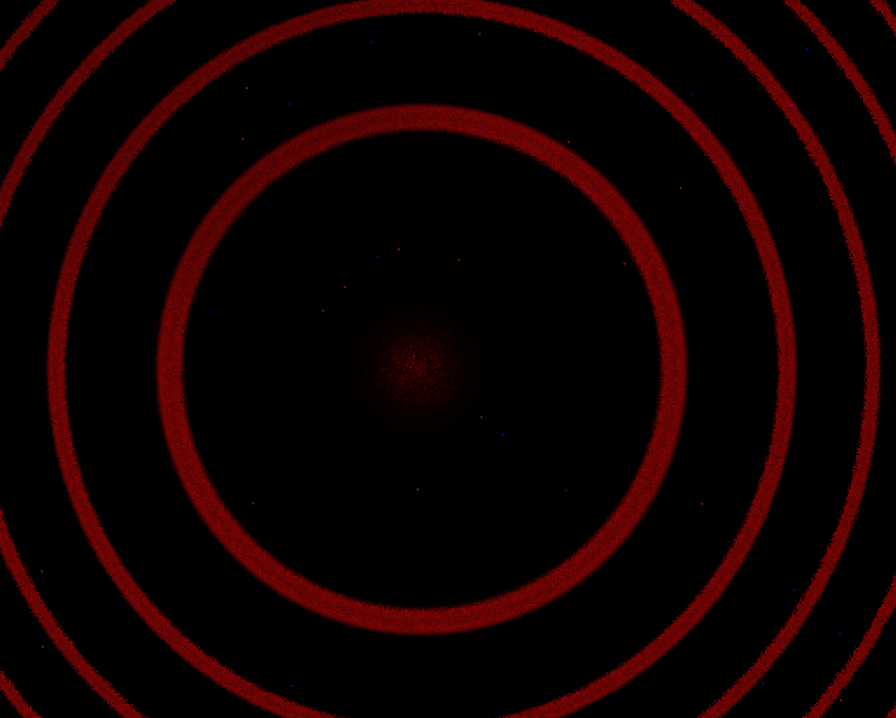
Give the GLSL for this background, as a WebGL 2 fragment shader.

```glsl
#version 300 es
precision highp float;
// Interference fringes: soft red rings on black whose squared radii are evenly
// spaced, around a faint grainy glow. Fine hashed grain roughens the light and
// a jittered grid scatters a few dim red and blue specks.

uniform vec2 u_resolution;
out vec4 fragColor;

float hash(vec2 p) {
    vec3 q = fract(vec3(p.xyx) * 0.1031);
    q += dot(q, q.yzx + 33.33);
    return fract((q.x + q.y) * q.z);
}

// Brightness of the ring pattern at an offset from its centre.
float fringes(vec2 offset) {
    float r2 = dot(offset, offset);
    float order = (r2 - 0.1238) / 0.1355;
    float d = abs(fract(order + 0.5) - 0.5);
    float band = 1.0 - smoothstep(0.062, 0.119, d);
    float core = 1.0 - 0.1 * exp(-d * d / 0.0007);
    // The upper left of the pattern is slightly dimmer.
    vec2 dir = offset / max(sqrt(r2), 0.001);
    float shade = 1.0 - 0.16 * smoothstep(0.6, 1.0, dot(dir, vec2(-0.6, 0.8)));
    return band * core * shade * step(0.04, r2);
}

// Soft central light with a small off-centre hot spot.
float centreGlow(vec2 offset) {
    vec2 spot = offset - vec2(-0.017, 0.005);
    return 0.25 * exp(-dot(offset, offset) / 0.0030)
         + 0.09 * exp(-dot(spot, spot) / 0.0003);
}

// At most one tiny dot in each grid cell.
vec3 specks(vec2 uv) {
    vec2 grid = uv * 13.0;
    vec2 cell = floor(grid);
    vec2 jitter = vec2(hash(cell + 17.0), hash(cell + 53.0));
    float dist = length(fract(grid) - 0.1 - 0.8 * jitter) / 13.0;
    float dot1 = 1.0 - smoothstep(0.0008, 0.0024, dist);
    float present = step(0.86, hash(cell + 91.0));
    vec3 tint = mix(vec3(0.5, 0.06, 0.05), vec3(0.03, 0.03, 0.5),
                    step(0.55, hash(cell + 127.0)));
    return tint * dot1 * present;
}

void main() {
    vec2 uv = gl_FragCoord.xy / u_resolution.y;
    float aspect = u_resolution.x / u_resolution.y;
    vec2 offset = uv - vec2(0.4707 * aspect, 0.4853);

    // Grain cells keep the same size relative to the canvas.
    vec2 grainCell = floor(uv * 410.0);
    float coarse = hash(grainCell);
    float fine = hash(grainCell + 311.0);
    float grain = coarse + fine - 1.0;

    // Grain also roughens the ring edges by a small displacement.
    float rings = fringes(offset * (1.0 + 0.005 * grain));
    float red = 0.43 * rings * (1.0 + 0.24 * grain);
    red += centreGlow(offset + vec2(0.005, 0.0)) * (0.25 + 0.9 * coarse * fine + 0.25 * fine);

    vec3 color = vec3(red, 0.012 * rings, 0.012 * rings);
    color += specks(uv);
    fragColor = vec4(color, 1.0);
}
```
